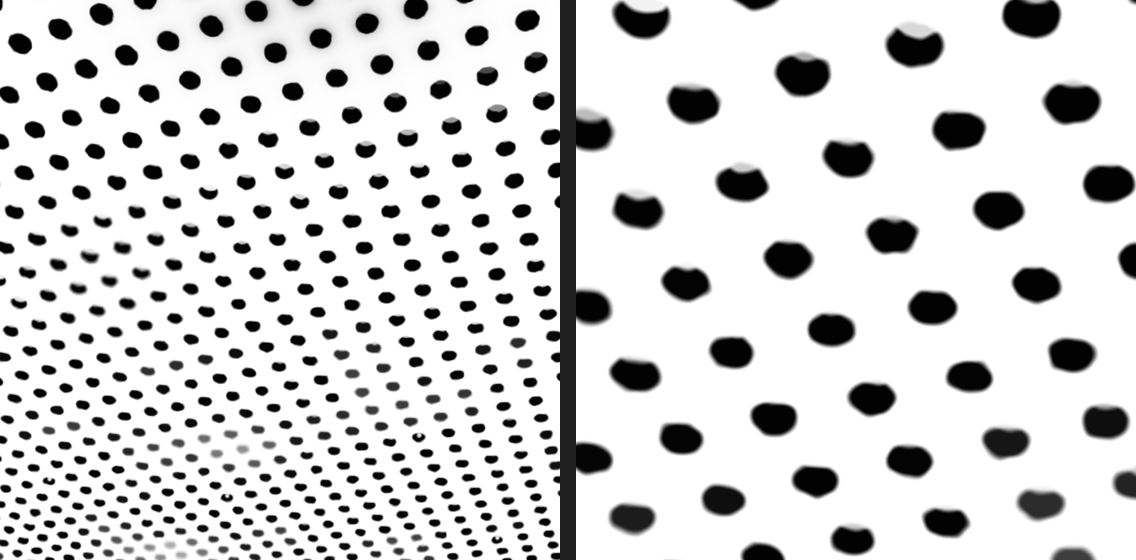
Left, the full canvas; right, a detail of the centre.
Give the GLSL for this pattern, as a Shadertoy shader.

```glsl
// Perforated white sheet seen in perspective: a lattice of black oval holes.
// A projective map takes each point to its lattice cell; the hole is an ellipse
// shaped by the local Jacobian, worn by glints, fading, nicks and haze.

#define ORIGIN vec2(0.7422, 0.9857)     // position of lattice node (0, 0)
#define AXIS_P vec2(0.07436, 0.00995)   // lattice step along a row
#define AXIS_N vec2(0.05456, -0.03843)  // lattice step down a column
#define SHRINK vec2(-0.0185, 0.041)     // perspective per lattice step
#define HOLE_LOW 0.18                   // hole radius in cells, bottom
#define HOLE_HIGH 0.228                 // hole radius in cells, top
#define ROUNDING 0.0054                 // extra radius on the canvas
#define EDGE_SOFT 0.0016
#define NICK_RATE 0.016
#define INK vec3(0.008)
#define PAPER vec3(1.0)

float hash(vec2 p) {
    vec3 q = fract(p.xyx * vec3(0.1031, 0.1030, 0.0973));
    q += dot(q, q.yzx + 33.33);
    return fract((q.x + q.y) * q.z);
}

float noise(vec2 p) {
    vec2 i = floor(p), f = fract(p);
    f = f * f * (3.0 - 2.0 * f);
    return mix(mix(hash(i), hash(i + vec2(1, 0)), f.x),
               mix(hash(i + vec2(0, 1)), hash(i + vec2(1, 1)), f.x), f.y);
}

// Lattice axes at a canvas point, before division by depth
mat2 axesAt(vec2 p) {
    return mat2(AXIS_P - p * SHRINK.x, AXIS_N - p * SHRINK.y);
}

// Approximate signed distance to the ellipse d * invShape * d = 1
float ellipse(vec2 d, mat2 invShape) {
    d += 1e-6;
    vec2 g = invShape * d;
    float q = sqrt(dot(d, g));
    return (q - 1.0) * q / max(length(g), 1e-4);
}

// Soft round patch of influence
float pool(vec2 p, vec2 center, vec2 size) {
    vec2 d = (p - center) / size;
    return exp(-dot(d, d));
}

float inside(float dist, float soft) {
    return 1.0 - smoothstep(-soft, soft, dist);
}

void mainImage(out vec4 fragColor, in vec2 fragCoord) {
    vec2 uv = fragCoord / iResolution.y;
    float pixel = 1.0 / iResolution.y;

    // Nearest lattice node and its place on the canvas
    vec2 id = round(inverse(axesAt(uv)) * (uv - ORIGIN));
    float depth = 1.0 + dot(SHRINK, id);
    vec2 center = (ORIGIN + id.x * AXIS_P + id.y * AXIS_N) / depth;
    vec2 seed = id + 100.0;
    float chance = hash(seed);
    float chance2 = hash(seed + 47.0);

    // Ellipse of the hole
    mat2 jacobian = axesAt(center) / depth;
    float radius = mix(HOLE_LOW, HOLE_HIGH, center.y) * (0.96 + 0.08 * chance2);
    mat2 shape = radius * radius * jacobian * transpose(jacobian)
               + mat2(ROUNDING * ROUNDING);
    mat2 invShape = inverse(shape);
    float halfHeight = sqrt(shape[1][1]);
    vec2 d = uv - center;
    float wobble = (noise(uv * 130.0) - 0.5) * 0.0022;
    float dist = ellipse(d, invShape) + wobble;

    // Faded, blurred patches
    float fade = pool(center, vec2(0.43, 0.20), vec2(0.07, 0.035))
               + pool(center, vec2(0.31, 0.01), vec2(0.10, 0.03))
               + 0.35 * smoothstep(0.5, 0.9, noise(seed * 0.45))
                      * smoothstep(0.55, 0.3, center.y);
    fade = min(fade, 1.0) * (0.6 + 0.4 * chance);
    float blur = pool(center, vec2(0.19, 0.52), vec2(0.13, 0.10));
    float soft = EDGE_SOFT + 0.5 * pixel + 0.003 * max(fade, blur);
    float ink = inside(dist, soft) * (1.0 - 0.75 * fade);

    // Glint biting into the upper rim along a rising band
    float band = (center.y - 0.47 - 0.4 * center.x) / 0.11;
    float glint = exp(-band * band) * (0.45 + 0.55 * chance);
    glint = max(glint, 0.35 * smoothstep(0.55, 0.9, chance2)
                       * smoothstep(0.85, 0.7, center.y));
    vec2 shift = vec2(0.25 * (chance2 - 0.3), mix(2.0, 1.05, glint)) * halfHeight;
    float lens = inside(ellipse(d - shift, invShape) + wobble, soft);
    float lift = mix(0.95, 0.3, smoothstep(0.72, 0.86, center.y)) * (0.7 + 0.3 * chance);
    ink *= 1.0 - lens * lift;

    // Rare nicks in the small holes
    float nicked = step(1.0 - NICK_RATE, hash(seed + 13.0)) * step(center.y, 0.25);
    float nick = inside(length(d - vec2(0.1, 0.5) * halfHeight) - 0.5 * halfHeight, soft);
    ink *= 1.0 - 0.9 * nicked * nick;

    // Grey haze and halos near the top
    float hazeArea = pool(uv, vec2(0.54, 1.0), vec2(0.24, 0.11));
    float haze = hazeArea * (0.045 + 0.28 * exp(-max(dist, 0.0) / 0.008));

    vec3 color = mix(PAPER * (1.0 - haze), INK, ink);
    fragColor = vec4(color, 1.0);
}
```
